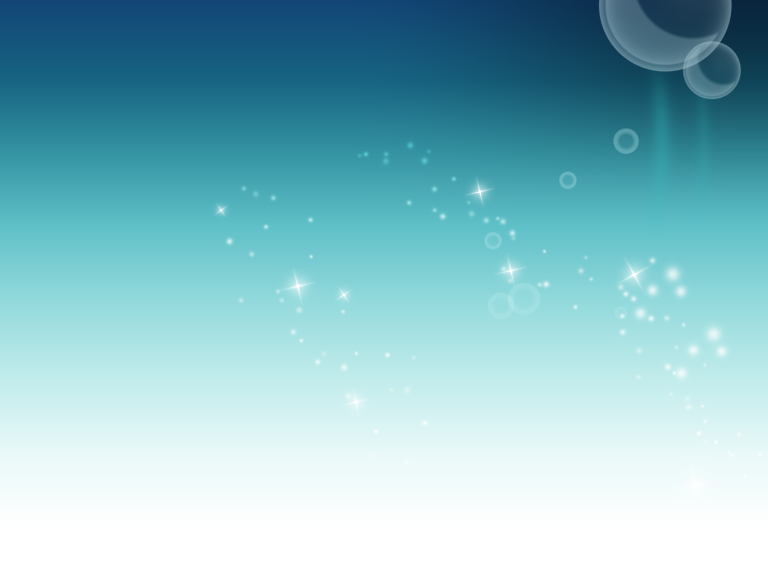
This background is drawn by a WebGL 1 fragment shader. Its source:

```glsl
precision highp float;

uniform vec2 u_resolution;

const vec3 WHITE = vec3(1.0);
const vec3 CYAN = vec3(0.30, 0.85, 0.88);
const vec3 GLASS = vec3(0.66, 0.78, 0.82);
const vec3 PALE = vec3(0.72, 0.92, 0.93);

float hash(float n) {
  return fract(sin(n * 12.9898) * 43758.5453);
}

float disc(vec2 p, float radius, float blur) {
  return 1.0 - smoothstep(radius - blur, radius + blur, length(p));
}

float glow(vec2 p, float radius) {
  return exp(-dot(p, p) / (radius * radius));
}

// Vertical water gradient, from the bright floor to the deep blue top
vec3 water(float y) {
  vec3 c = mix(WHITE, vec3(0.93, 0.98, 0.98), smoothstep(0.07, 0.20, y));
  c = mix(c, vec3(0.75, 0.92, 0.92), clamp((y - 0.20) / 0.15, 0.0, 1.0));
  c = mix(c, vec3(0.57, 0.85, 0.86), clamp((y - 0.35) / 0.13, 0.0, 1.0));
  c = mix(c, vec3(0.37, 0.75, 0.78), clamp((y - 0.48) / 0.13, 0.0, 1.0));
  c = mix(c, vec3(0.20, 0.57, 0.63), clamp((y - 0.61) / 0.13, 0.0, 1.0));
  c = mix(c, vec3(0.09, 0.39, 0.51), clamp((y - 0.74) / 0.12, 0.0, 1.0));
  return mix(c, vec3(0.07, 0.27, 0.46), clamp((y - 0.86) / 0.14, 0.0, 1.0));
}

// Slightly bowed vertical light streak
float streak(vec2 p, float x, float width) {
  float bend = 0.012 * sin((p.y - 0.58) * 9.0);
  float fade = smoothstep(0.56, 0.74, p.y) * (1.0 - smoothstep(0.78, 0.92, p.y));
  float d = (p.x - x - bend) / width;
  return exp(-d * d) * fade;
}

// Glass bubble with a bright rim and a crescent reflection
float bubble(vec2 p, float radius) {
  float body = disc(p, radius, 0.0015);
  float rim = pow(min(length(p) / radius, 1.0), 7.0);
  float crescent = disc(p, radius * 0.90, 0.002);
  crescent *= 1.0 - disc(p - radius * vec2(0.42, 0.40), radius * 0.90, 0.004);
  float shine = disc(p - radius * vec2(0.45, 0.35), radius * 0.45, radius * 0.3);
  return body * (0.08 + 0.50 * rim + 0.28 * crescent + 0.06 * shine);
}

// Faint bubble with a broad soft band
float ring(vec2 p, float radius) {
  float d = length(p) / radius;
  float band = smoothstep(0.45, 0.80, d);
  return disc(p, radius, 0.0015) * (0.06 + 0.20 * band);
}

// Four-pointed star over a soft halo
float sparkle(vec2 p, float size, float angle) {
  float s = sin(angle);
  float c = cos(angle);
  vec2 q = abs(vec2(c * p.x + s * p.y, c * p.y - s * p.x)) / size;
  float rays = exp(-q.y * 22.0) * max(1.0 - q.x, 0.0);
  rays += exp(-q.x * 22.0) * max(1.0 - q.y, 0.0);
  return min(0.65 * rays + 0.45 * glow(p, size * 0.48), 1.0);
}

// Fine dots scattered about the line from a to b
float dots(vec2 p, vec2 a, vec2 b, float spread, float seed) {
  vec2 side = normalize(vec2(a.y - b.y, b.x - a.x));
  float sum = 0.0;
  for (int i = 0; i < 28; i++) {
    float n = float(i) + seed;
    float offset = (hash(n + 0.37) + hash(n + 0.71) - 1.0) * spread;
    vec2 center = mix(a, b, (float(i) + hash(n)) / 28.0) + side * offset;
    float size = mix(0.0026, 0.0052, hash(n + 0.53));
    sum += glow(p - center, size) * mix(0.35, 0.90, hash(n + 0.19));
  }
  return min(sum, 1.0);
}

// Group of four soft orbs
float orbs(vec2 p) {
  float sum = glow(p, 0.012) + glow(p + vec2(0.035, 0.028), 0.009);
  sum += glow(p - vec2(0.014, -0.030), 0.009);
  return sum + glow(p + vec2(0.056, 0.068), 0.009);
}

void main() {
  vec2 p = gl_FragCoord.xy / u_resolution.y;
  vec3 color = water(p.y);

  // Dark corner and light streaks
  float shade = smoothstep(0.60, 1.30, p.x) * smoothstep(0.62, 1.0, p.y);
  color *= mix(WHITE, vec3(0.50, 0.53, 0.52), shade);
  float light = 0.30 * streak(p, 1.137, 0.016) + 0.14 * streak(p, 1.210, 0.012);
  color = mix(color, vec3(0.20, 0.75, 0.75), light);

  // Bubbles
  color = mix(color, GLASS, bubble(p - vec2(1.155, 0.991), 0.115));
  color = mix(color, GLASS, bubble(p - vec2(1.236, 0.878), 0.050));
  float rings = ring(p - vec2(1.087, 0.755), 0.022) + ring(p - vec2(0.986, 0.687), 0.015);
  rings += ring(p - vec2(0.856, 0.582), 0.015) + ring(p - vec2(0.910, 0.481), 0.028);
  rings += ring(p - vec2(0.870, 0.469), 0.023) + ring(p - vec2(1.078, 0.457), 0.011);
  color = mix(color, PALE, min(rings * 1.3, 1.0));

  // Drifting dots and orbs
  float specks = dots(p, vec2(0.38, 0.65), vec2(0.74, 0.22), 0.11, 3.0);
  specks += dots(p, vec2(0.64, 0.77), vec2(1.02, 0.47), 0.07, 47.0);
  specks += dots(p, vec2(1.07, 0.52), vec2(1.29, 0.17), 0.08, 91.0);
  color = mix(color, mix(WHITE, CYAN, smoothstep(0.52, 0.80, p.y)), min(specks, 1.0));
  float orbLight = orbs(p - vec2(1.168, 0.524)) + orbs(p - vec2(1.239, 0.420));
  color = mix(color, WHITE, min(orbLight * 0.75, 1.0));

  // Sparkles
  float stars = sparkle(p - vec2(0.833, 0.667), 0.030, 0.23) + sparkle(p - vec2(0.384, 0.635), 0.017, 0.6);
  stars += sparkle(p - vec2(0.517, 0.503), 0.036, 0.23) + sparkle(p - vec2(0.597, 0.488), 0.020, 0.6);
  stars += sparkle(p - vec2(0.887, 0.530), 0.032, 0.23) + sparkle(p - vec2(1.101, 0.523), 0.038, 0.5);
  stars += sparkle(p - vec2(0.618, 0.302), 0.027, 0.23) + sparkle(p - vec2(1.207, 0.158), 0.045, 0.23);
  gl_FragColor = vec4(mix(color, WHITE, min(stars, 1.0)), 1.0);
}
```
